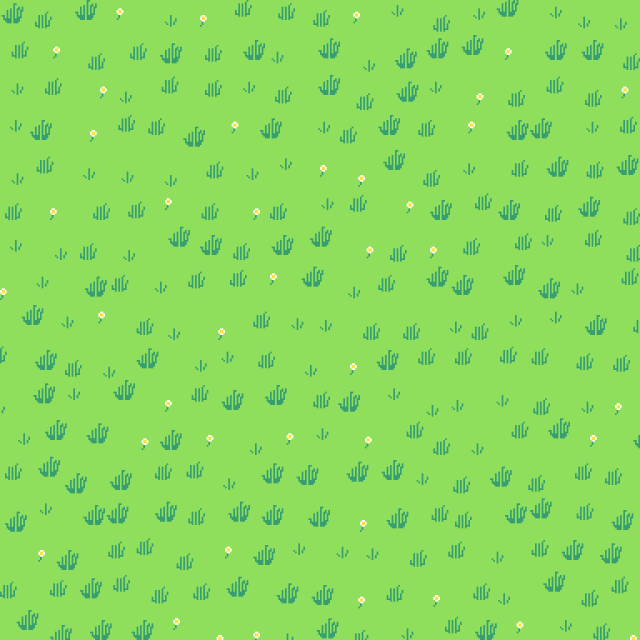
Reproduce this texture procedurally as a three.js fragment shader.

```glsl
varying vec2 vUv;

// Layout, measured in art pixels
const float ART_SIZE = 384.0;
const float CELL = 23.0;
const float ROW_OFFSET = 5.0;
const vec2 MARGIN = vec2(6.0, 1.0);
const vec2 JITTER = vec2(11.0, 11.0);

// Cumulative shares of each plant
const float LARGE_SHARE = 0.29;
const float MEDIUM_SHARE = 0.66;
const float SMALL_SHARE = 0.87;

// Edge smoothing, as a fraction of the canvas
const float FOOTPRINT = 1.0 / 512.0;
const int SAMPLES = 3;

const int MAX_BLADES = 6;
const vec3 GRASS = vec3(0.56, 0.87, 0.36);
const vec3 BLADE = vec3(0.21, 0.62, 0.44);
const vec3 PETAL = vec3(1.0, 1.0, 0.98);
const vec3 POLLEN = vec3(1.0, 0.88, 0.22);

float hash(vec2 p) {
  vec3 q = fract(p.xyx * vec3(0.1031, 0.1030, 0.0973));
  q += dot(q, q.yzx + 33.33);
  return fract((q.x + q.y) * q.z);
}

// Fan of blades, leaning outward, with the tallest right of centre
bool inTuft(vec2 p, float blades, float tall, float spacing, float lean, float halfWidth) {
  for (int i = 0; i < MAX_BLADES; i++) {
    float id = float(i);
    if (id >= blades) break;
    float side = 2.0 * id / (blades - 1.0) - 1.0;
    float height = tall * (0.7 + 0.3 * cos(1.9 * (side - 0.3)));
    if (mod(id, 2.0) < 0.5) height *= 0.8;
    float along = p.y / height;
    float root = 0.5 * spacing * (blades - 1.0) * side;
    float centre = root + lean * (side + 0.15) * along * along;
    bool inHeight = p.y >= floor(1.5 * side * side) && p.y < height;
    if (inHeight && abs(p.x - centre) < halfWidth) return true;
  }
  return false;
}

// Round daisy on a short bent stem
vec3 daisy(vec2 p) {
  vec2 fromHead = abs(p - vec2(0.5, 4.5));
  if (max(fromHead.x, fromHead.y) < 1.0) return POLLEN;
  if (fromHead.x + fromHead.y < 2.5) return PETAL;
  bool stem = p.y >= 0.0 && p.y < 3.0 && p.x == min(p.y, 1.0) - 1.0;
  return stem ? BLADE : GRASS;
}

// One plant per cell, in rows shifted at random
vec3 meadow(vec2 uv) {
  vec2 pixel = floor(uv * ART_SIZE) + vec2(0.0, ROW_OFFSET);
  float row = floor(pixel.y / CELL);
  pixel.x += floor(hash(vec2(row, 71.0)) * CELL);
  vec2 cell = floor(pixel / CELL);
  vec2 jitter = vec2(hash(cell + 13.0), hash(cell + 47.0));
  vec2 p = pixel - cell * CELL - MARGIN - floor(jitter * JITTER);

  float kind = hash(cell + 5.0);
  bool blade;
  if (kind < LARGE_SHARE) blade = inTuft(p, 6.0, 12.0, 1.7, 1.8, 0.62);
  else if (kind < MEDIUM_SHARE) blade = inTuft(p, 5.0, 10.0, 1.7, 1.7, 0.55);
  else if (kind < SMALL_SHARE) blade = inTuft(p, 3.0, 7.0, 2.0, 1.2, 0.51);
  else return daisy(p);
  return blade ? BLADE : GRASS;
}

void main() {
  // Average a small grid of samples
  vec3 total = vec3(0.0);
  float count = float(SAMPLES);
  for (int y = 0; y < SAMPLES; y++) {
    for (int x = 0; x < SAMPLES; x++) {
      vec2 offset = (vec2(float(x), float(y)) + 0.5) / count - 0.5;
      total += meadow(vUv + offset * FOOTPRINT);
    }
  }
  gl_FragColor = vec4(total / (count * count), 1.0);
}
```
